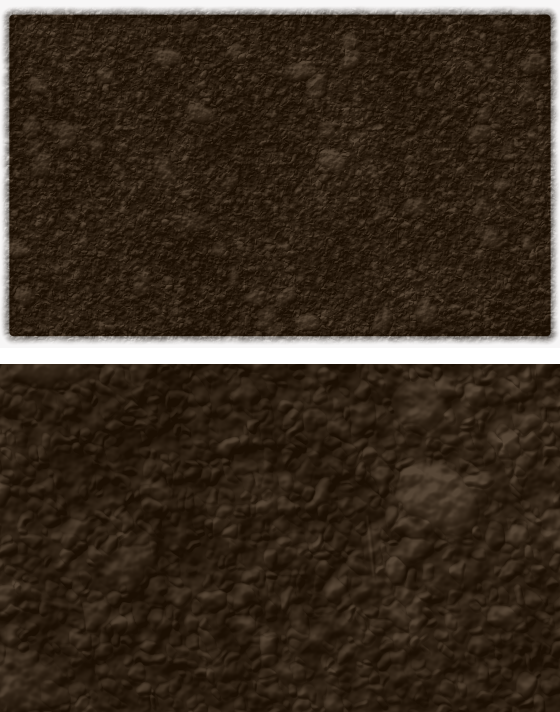
Top: the whole. Bottom: its middle third, enlarged.
A WebGL 2 fragment shader for this texture:

```glsl
#version 300 es
precision highp float;
// Dark crumbly soil with clods and plant flakes, framed by a soft white border.

#define FINE_CELL 0.0125
#define CRUMB_CELL 0.023
#define CLOD_CELL 0.062
#define FLAKE_CELL 0.12
#define RELIEF 0.95
#define MEDIAN_TONE 0.36
#define CORNER 0.012
#define FADE_WIDTH 0.027
#define LIGHT_DIR vec2(-0.45, 0.89)
#define SOIL_DARK vec3(0.16, 0.11, 0.06)
#define SOIL_STEP vec3(0.07, 0.065, 0.06)
#define RIM_GREY vec3(0.50, 0.48, 0.46)

uniform vec2 u_resolution;
out vec4 fragColor;

// Integer hash giving three values in 0..1
vec3 hash3(vec2 cell, float seed) {
    uvec3 v = uvec3(ivec3(vec3(cell, seed))) * 1664525u + 1013904u;
    v.x += v.y * v.z; v.y += v.z * v.x; v.z += v.x * v.y;
    v ^= v >> 16u;
    v.x += v.y * v.z; v.y += v.z * v.x; v.z += v.x * v.y;
    return vec3(v >> 8u) / 16777216.0;
}

float noise(vec2 p, float seed) {
    vec2 i = floor(p), f = fract(p);
    f = f * f * (3.0 - 2.0 * f);
    float low = mix(hash3(i, seed).x, hash3(i + vec2(1, 0), seed).x, f.x);
    float high = mix(hash3(i + vec2(0, 1), seed).x, hash3(i + vec2(1, 1), seed).x, f.x);
    return mix(low, high, f.y);
}

vec2 rotate(vec2 v, float angle) {
    float c = cos(angle), s = sin(angle);
    return vec2(c * v.x + s * v.y, c * v.y - s * v.x);
}

// Height of scattered, randomly turned oval domes
float grains(vec2 p, float cellSize, float density, float seed) {
    vec2 q = p / cellSize, base = floor(q);
    float top = 0.0;
    for (int y = -1; y <= 1; y++)
    for (int x = -1; x <= 1; x++) {
        vec2 cell = base + vec2(x, y);
        vec3 place = hash3(cell, seed), form = hash3(cell, seed + 1.0);
        if (place.z > density) continue;
        vec2 d = rotate(q - cell - 0.1 - 0.8 * place.xy, form.x * 3.14159);
        float radius = mix(0.24, 0.55, form.y);
        d.x /= mix(1.0, 1.7, form.z);
        float dome = 1.0 - dot(d, d) / (radius * radius);
        top = max(top, dome * radius * mix(0.5, 1.0, fract(form.z * 7.0)));
    }
    return top * cellSize;
}

// Soil surface: broken grains of three sizes over rough ground
float soilHeight(vec2 p) {
    vec2 warp = vec2(noise(p * 55.0, 11.0), noise(p * 55.0, 12.0)) - 0.5;
    vec2 crumble = vec2(noise(p * 130.0, 13.0), noise(p * 130.0, 14.0)) - 0.5;
    vec2 q = p + 0.008 * warp + 0.006 * crumble;
    float h = grains(q, FINE_CELL, 0.75, 21.0);
    h = max(h, grains(q, CRUMB_CELL, 0.32, 31.0));
    h = max(h, 0.6 * grains(p + 0.008 * warp, CLOD_CELL, 0.12, 41.0));
    h += 0.010 * noise(p * 62.0, 51.0) + 0.006 * noise(rotate(p, 0.6) * 125.0, 52.0);
    return h + 0.002 * noise(rotate(p, 1.1) * 230.0, 53.0);
}

// Sparse slivers of plant matter
float flakes(vec2 p) {
    vec2 base = floor(p / FLAKE_CELL);
    float cover = 0.0;
    for (int y = -1; y <= 1; y++)
    for (int x = -1; x <= 1; x++) {
        vec2 cell = base + vec2(x, y);
        vec3 place = hash3(cell, 61.0), form = hash3(cell, 62.0);
        if (place.z > 0.4) continue;
        vec2 d = rotate(p - (cell + place.xy) * FLAKE_CELL, form.x * 3.14159);
        float halfLength = mix(0.010, 0.030, form.y);
        float along = clamp(d.x / halfLength, -1.0, 1.0);
        float halfWidth = mix(0.001, 0.007, form.z * form.z) * (1.0 - 0.6 * along * along);
        float dist = length(vec2(d.x - along * halfLength, d.y)) - halfWidth;
        cover = max(cover, (1.0 - smoothstep(-0.0015, 0.002, dist)) * mix(0.4, 1.0, place.z / 0.4));
    }
    return cover;
}

// Signed distance to the rounded panel, negative inside
float panelDistance(vec2 p, float aspect) {
    vec2 low = vec2(0.027, 0.034), high = vec2(aspect - 0.027, 0.958);
    vec2 d = abs(p - 0.5 * (low + high)) - 0.5 * (high - low) + CORNER;
    return length(max(d, 0.0)) + min(max(d.x, d.y), 0.0) - CORNER;
}

void main() {
    vec2 p = gl_FragCoord.xy / u_resolution.y;

    // Slope toward the light, deep gaps, bright crests
    float h = soilHeight(p);
    float slope = (h - soilHeight(p + LIGHT_DIR * 0.003)) / 0.003;
    float relief = RELIEF * slope / sqrt(1.0 + slope * slope);
    relief += 1.3 * (smoothstep(0.004, 0.022, h) - 0.5);
    relief += 0.4 * (noise(p * 6.0, 71.0) - 0.5) + 0.3 * (noise(p * 17.0, 72.0) - 0.5);
    float crest = max(relief, 0.0);
    float tone = MEDIAN_TONE + relief + 0.4 * crest * crest;

    // Flakes and the shade they cast
    float flake = flakes(p);
    tone += 0.9 * flake - 0.5 * (1.0 - flake) * flakes(p + LIGHT_DIR * 0.005);

    // Panel with a darker rim
    float edge = panelDistance(p, u_resolution.x / u_resolution.y);
    float panelTone = tone - 0.4 * smoothstep(-0.03, 0.0, edge);
    vec3 soil = SOIL_DARK + SOIL_STEP * clamp(panelTone, -0.8, 2.6);

    // Pale soil dissolving into white
    float ragged = edge + 0.004 * (noise(p * 30.0, 81.0) - 0.5);
    float fade = smoothstep(-0.006, FADE_WIDTH, ragged);
    vec3 border = mix(RIM_GREY + 0.12 * (tone - 0.5), vec3(0.97, 0.965, 0.965), fade);

    vec3 color = mix(soil, border, smoothstep(-0.002, 0.002, edge));
    fragColor = vec4(clamp(color, 0.0, 1.0), 1.0);
}
```
